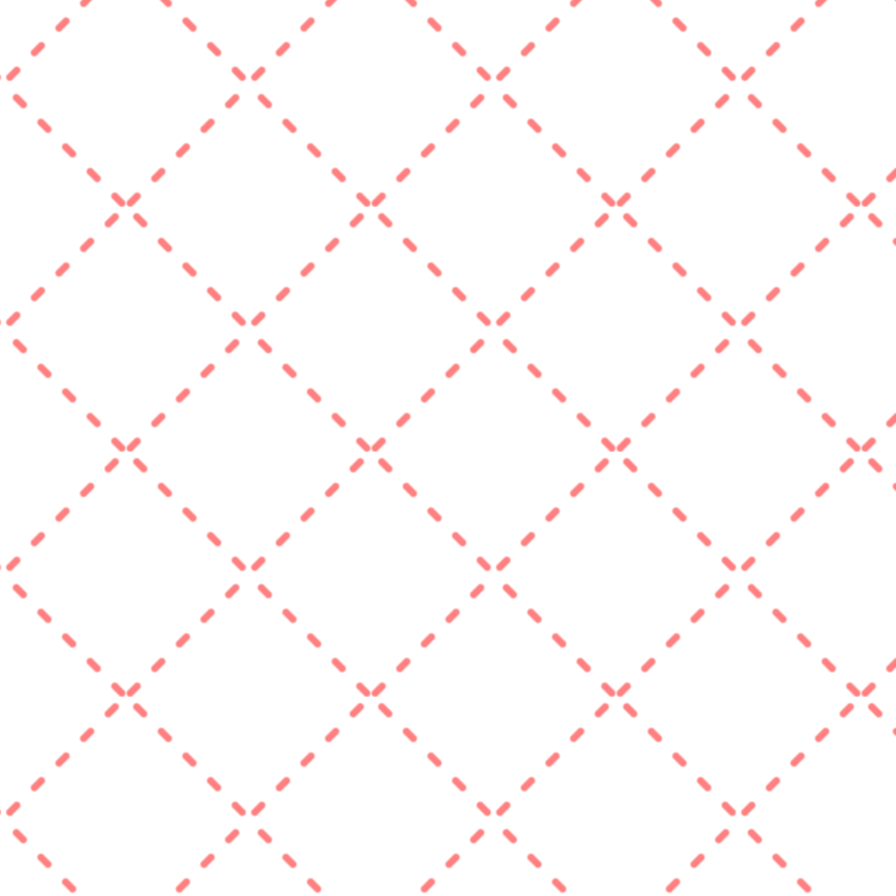
Reproduce this pattern procedurally as a WebGL 2 fragment shader.

```glsl
#version 300 es
precision highp float;
// Diamond lattice of short, round-ended coral dashes on white.

#define REPEATS 3.657                // periods per canvas height
#define ORIGIN vec2(0.0143, 0.3462)  // upper crossing, in periods from top left
#define DASH_STEP 0.1005             // spacing of dashes along each axis
#define UPPER_START vec2(0.0667, 0.0667)
#define LOWER_START vec2(0.0581, 0.0529)
#define DASHES_PER_SIDE 5.0
#define HALF_LENGTH 0.0202           // core segment, without round ends
#define RADIUS 0.0143
#define SOFTNESS 0.0070
#define CORAL vec3(1.0, 0.50, 0.50)
#define PAPER vec3(1.0)

uniform vec2 u_resolution;
out vec4 fragColor;

// Distance to a capsule lying along the main diagonal.
float diagonalCapsule(vec2 p) {
    const vec2 along = vec2(0.70711);
    float t = clamp(dot(p, along), -HALF_LENGTH, HALF_LENGTH);
    return length(p - along * t) - RADIUS;
}

// Distance to the nearest dash on one diagonal side.
float dashedSide(vec2 p, vec2 start) {
    vec2 q = p - start;
    float index = round(0.5 * (q.x + q.y) / DASH_STEP);
    index = clamp(index, 0.0, DASHES_PER_SIDE - 1.0);
    return diagonalCapsule(q - index * DASH_STEP);
}

void main() {
    // Canvas coordinates in periods, with y running downward.
    vec2 p = vec2(gl_FragCoord.x, u_resolution.y - gl_FragCoord.y);
    p = p / u_resolution.y * REPEATS - ORIGIN;

    // Mirror about the vertical axis through each crossing.
    vec2 cell = vec2(abs(fract(p.x + 0.5) - 0.5), fract(p.y));

    // Upper half spreads from the crossing; lower half closes back in.
    float dist = cell.y < 0.5
        ? dashedSide(cell, UPPER_START)
        : dashedSide(vec2(0.5 - cell.x, cell.y - 0.5), LOWER_START);

    float pixel = REPEATS / u_resolution.y;
    float edge = max(SOFTNESS, 0.7 * pixel);
    float ink = 1.0 - smoothstep(-edge, edge, dist);
    fragColor = vec4(mix(PAPER, CORAL, ink), 1.0);
}
```
